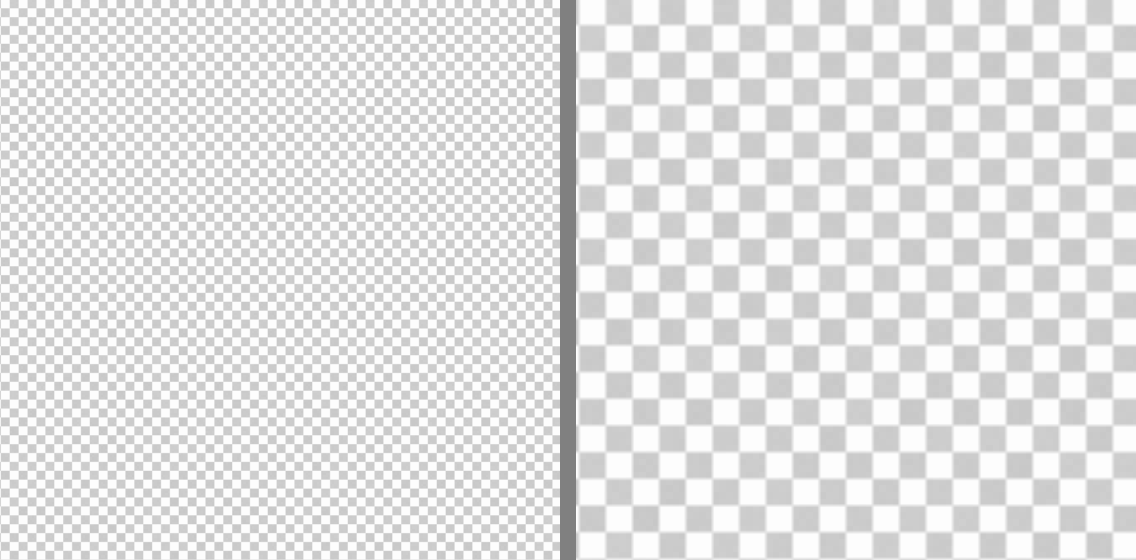
Left, the full canvas; right, a detail of the centre.
This pattern is drawn by a Shadertoy shader. Its source:

```glsl
// Fine grey and white transparency checkerboard with soft edges and faint tonal wear.

#define CELLS 62.95                // squares along the canvas height
#define SHIFT vec2(0.10, 0.025)    // grid offset, in squares
#define SOFTNESS 0.075             // half width of an edge, in squares
#define GRAIN 4.0                  // wear patches along one square
#define WHITE vec3(0.993)
#define GREY_DARK vec3(0.782)
#define GREY_LIGHT vec3(0.812)

float hash(vec2 p) {
    return fract(sin(dot(p, vec2(127.1, 311.7))) * 43758.5453);
}

// Smoothed square wave per axis: +1 on even squares, -1 on odd ones
vec2 squareWave(vec2 p, float soft) {
    vec2 edgeDistance = 0.5 - abs(fract(p) - 0.5);
    vec2 side = 1.0 - 2.0 * mod(floor(p), 2.0);
    return side * clamp(edgeDistance / soft, 0.0, 1.0);
}

void mainImage(out vec4 fragColor, in vec2 fragCoord) {
    vec2 p = fragCoord / iResolution.y * CELLS - SHIFT;
    float pixel = CELLS / iResolution.y;

    // Checker: the product of both waves is negative on grey squares
    vec2 wave = squareWave(p, max(SOFTNESS, 0.5 * pixel));
    float grey = 0.5 - 0.5 * wave.x * wave.y;

    // Slight tone change from square to square and within each one
    float squareTone = hash(floor(p));
    float patchTone = hash(floor(p * GRAIN) + 17.0);
    vec3 greyColor = mix(GREY_DARK, GREY_LIGHT, mix(squareTone, patchTone, 0.4));

    fragColor = vec4(mix(WHITE, greyColor, grey), 1.0);
}
```
